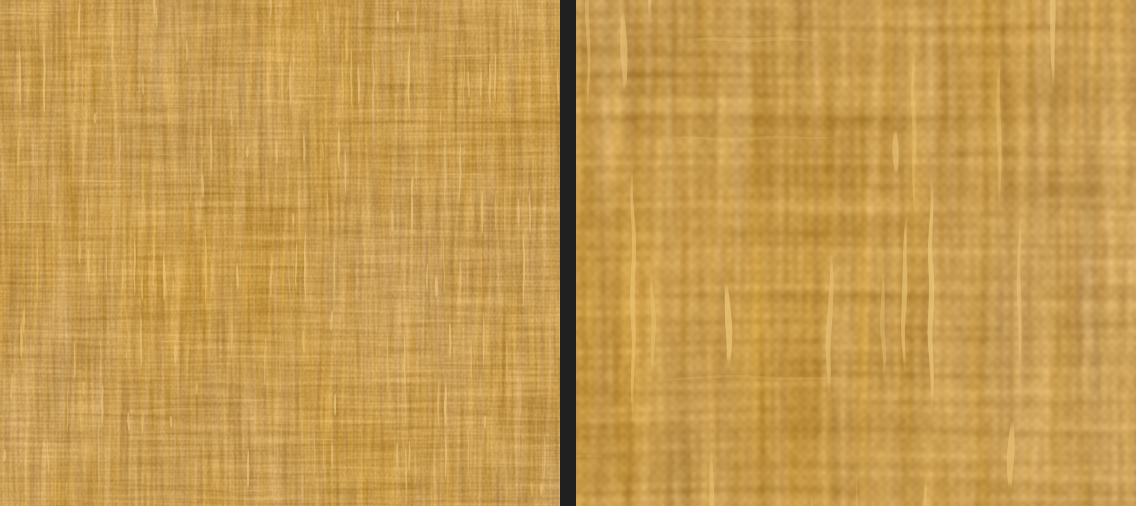
Left: the whole. Right: its middle third, enlarged.
Give the GLSL for this texture, as a Shadertoy shader.

```glsl
// Golden raw-silk cloth: fine crossed threads with pale, mostly vertical slubs.

const vec3 GOLD = vec3(0.782, 0.610, 0.317);
const vec3 PALE_SLUB = vec3(0.930, 0.780, 0.480);
const vec3 LIGHTEN = vec3(1.0, 1.02, 0.95);
const vec3 GREYING = vec3(-0.15, 0.05, 1.0);
const float TAU = 6.28318;

vec2 hash2(vec2 cell) {
    vec3 q = fract(cell.xyx * vec3(0.1031, 0.1030, 0.0973));
    q += dot(q, q.yzx + 33.33);
    return fract((q.xx + q.yz) * q.zy);
}

float cornerSlope(vec2 cell, vec2 corner, vec2 f) {
    float angle = TAU * hash2(cell + corner).x;
    return dot(vec2(cos(angle), sin(angle)), f - corner);
}

float gradientNoise(vec2 p) {
    vec2 cell = floor(p);
    vec2 f = fract(p);
    vec2 u = f * f * f * (f * (f * 6.0 - 15.0) + 10.0);
    float low = mix(cornerSlope(cell, vec2(0, 0), f), cornerSlope(cell, vec2(1, 0), f), u.x);
    float high = mix(cornerSlope(cell, vec2(0, 1), f), cornerSlope(cell, vec2(1, 1), f), u.x);
    return mix(low, high, u.y);
}

// Streaks along y: coarse bands, yarns and single threads.
float threads(vec2 p, float seed, vec3 weights) {
    p += seed;
    p.x += 0.002 * gradientNoise(p * vec2(9.0, 5.0));
    float bands = gradientNoise(p * vec2(34.0, 2.3));
    float yarns = gradientNoise(p * vec2(88.0, 4.7) + 17.3);
    float fine = gradientNoise(p * vec2(171.0, 7.9) + 41.7);
    return dot(weights, vec3(bands, yarns, fine));
}

// Tapered thick spots along y, at most one in each cell of the grid.
float slubs(vec2 p, vec2 grid, float share, float halfWidth, float pixel) {
    p.x += 0.0025 * gradientNoise(p * 24.0);
    vec2 cell = floor(p * grid);
    vec2 place = hash2(cell + grid);
    vec2 form = hash2(cell + grid.yx + 71.0);
    vec2 center = vec2(mix(0.2, 0.8, place.x), 0.5);
    vec2 d = abs(fract(p * grid) - center) / grid;
    float halfLength = mix(0.18, 0.48, form.x) / grid.y;
    float taper = max(0.0, 1.0 - d.y / halfLength);
    float width = halfWidth * mix(0.6, 1.2, form.y) * sqrt(taper);
    float body = 1.0 - smoothstep(width - 0.5 * pixel, width + 0.8 * pixel, d.x);
    return body * smoothstep(0.0, 0.35, taper) * step(place.y, share) * mix(0.4, 1.0, form.y);
}

// Over-under checker of the weave, loosened by a drifting phase.
float weave(vec2 p, float count) {
    vec2 drift = vec2(gradientNoise(p * 7.0), gradientNoise(p * 7.0 + 31.0));
    vec2 wave = sin(TAU * (p * count + drift));
    return 0.5 * (wave.x + wave.y) + wave.x * wave.y;
}

void mainImage(out vec4 fragColor, in vec2 fragCoord) {
    float pixel = 1.0 / iResolution.y;
    vec2 p = fragCoord * pixel;

    // Light and dark of the warp, weft and surface grain
    float tone = threads(p, 3.7, vec3(0.050, 0.074, 0.080));
    tone += threads(p.yx, 11.2, vec3(0.034, 0.050, 0.066));
    tone += 0.048 * gradientNoise(p * vec2(190.0, 130.0));
    tone += 0.026 * gradientNoise(p * vec2(5.0, 3.5) + 8.4);
    tone += 0.011 * weave(p, 154.0);

    // Greyer and yellower dye
    float grey = 0.055 * gradientNoise(p * vec2(4.0, 3.0) + 23.1);
    grey += threads(p, 29.4, vec3(0.030, 0.045, 0.030));

    vec3 color = GOLD + tone * LIGHTEN + grey * GREYING;

    // Short knots to long thin slubs, then a few faint ones across
    float slub = 0.0;
    for (int i = 0; i < 3; i++) {
        float k = float(i);
        vec2 grid = vec2(34.0 + 11.0 * k, 15.0 / (1.0 + 0.9 * k));
        slub = max(slub, slubs(p + 0.37 * k, grid, 0.10 + 0.03 * k, 0.0023 - 0.0004 * k, pixel));
    }
    slub = max(slub, 0.5 * slubs(p.yx + 5.3, vec2(38.0, 7.0), 0.08, 0.0014, pixel));
    color = mix(color, PALE_SLUB, 0.75 * slub);

    fragColor = vec4(clamp(color, 0.0, 1.0), 1.0);
}
```
